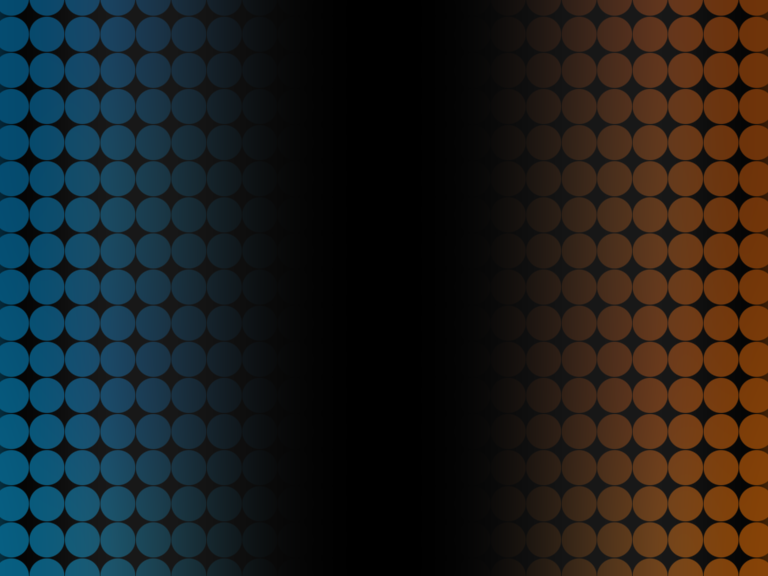
This background is drawn by a Shadertoy shader. Its source:

```glsl
// Grid of discs fading from blue at the left through black to orange at the right.

// Lengths are in canvas heights; distances from the centre run from 0 to 1 at the sides.
const vec2  CELL        = vec2(0.0616, 0.0627);
const float DISC_RADIUS = 0.0305;
const float GREY_LEVEL  = 0.102;
const vec3  BLUE_TOP    = vec3(0.00, 0.285, 0.43);
const vec3  BLUE_BOTTOM = vec3(0.01, 0.36, 0.50);
const vec3  RUST_TOP    = vec3(0.43, 0.19, 0.02);
const vec3  RUST_BOTTOM = vec3(0.52, 0.25, 0.01);
const float HUE_PERIOD  = 0.63;   // height of one slow hue wave
const float HUE_DEPTH   = 0.16;   // green lost at the crest of the wave
const float EDGE_GLOW   = 0.45;   // tint in the gaps at the outer sides
const float TAU         = 6.2831853;

// Neutral sheen: black in the centre, brightest part way out, dark at the sides.
float greySheen(float d) {
    float rise = smoothstep(0.05, 0.62, d);
    float fall = smoothstep(0.70, 0.97, d);
    return GREY_LEVEL * rise * (1.0 - 0.82 * fall);
}

// Coverage of the disc in the nearest cell; columns mirror about the centre.
float discMask(vec2 p, float pixel) {
    vec2 cell = vec2(fract(p.x / CELL.x), fract(p.y / CELL.y + 0.5)) - 0.5;
    float dist = length(cell * CELL) - DISC_RADIUS;
    return 1.0 - smoothstep(-pixel, pixel, dist);
}

// Side colour, with a slow vertical drift in hue.
vec3 sideTint(float side, float y, float d) {
    float low = 1.0 - smoothstep(0.0, 0.75, y);
    vec3 blue = mix(BLUE_TOP, BLUE_BOTTOM, low);
    vec3 rust = mix(RUST_TOP, RUST_BOTTOM, low);
    float wave = 0.5 + 0.5 * cos(TAU * (y - 0.34) / HUE_PERIOD);
    vec3 tint = side < 0.0 ? blue : rust;
    tint.g *= 1.0 - HUE_DEPTH * wave * (1.0 - smoothstep(0.6, 1.0, d));
    return tint;
}

void mainImage(out vec4 fragColor, in vec2 fragCoord) {
    float pixel = 1.0 / iResolution.y;
    vec2 p = vec2(fragCoord.x - 0.5 * iResolution.x, fragCoord.y) * pixel;
    float side = 2.0 * fragCoord.x / iResolution.x - 1.0;
    float d = abs(side);

    float grey = greySheen(d);
    vec3 tint = sideTint(side, p.y, d);

    // Gaps: grey sheen with a thin glow at the sides
    float glow = EDGE_GLOW * smoothstep(0.95, 1.0, d);
    vec3 gap = vec3(grey) * 0.92 + tint * glow;

    // Discs: the same sheen with the side colour added
    vec3 disc = vec3(grey) + tint * smoothstep(0.21, 1.06, d);

    fragColor = vec4(mix(gap, disc, discMask(p, pixel)), 1.0);
}
```
